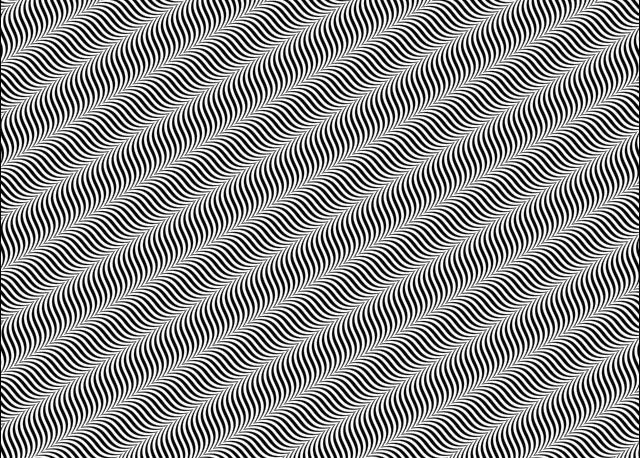
This pattern is drawn by a Shadertoy shader. Its source:

```glsl
// Op-art folds: black S-curved stripes cross slanted bands and mirror at each seam.
// A folded band coordinate bends the stripe phase by a polynomial; stripes are
// antialiased by box-filtering the square wave with its exact integral.

const vec3  PAPER = vec3(0.985);
const vec3  INK = vec3(0.025);
const float SEAM_SLOPE = 0.625;      // rise over run of the seams
const float FOLD_PERIOD = 0.2263;    // height of one steep + one shallow band
const float FOLD_OFFSET = 0.182;     // seam height at the left edge
const float STRIPE_PERIOD = 0.0130;  // stripe spacing along a seam
const float INK_MIDDLE = 0.54;       // inked share at the band middle
const float INK_SEAM = 0.26;         // inked share at the seams
const vec3  BEND = vec3(0.12, 1.2, 1.0); // stripe shear: constant, s^2, s^4
const float EDGE_WIDTH = 0.0022;     // dark rule on the left and right
const float FILTER_PIXELS = 1.2;

// Sideways drift of a stripe per unit of travel across the band.
float bendRate(float s) {
    float s2 = s * s;
    return BEND.x + s2 * (BEND.y + s2 * BEND.z);
}

// Integral of bendRate across the band, for s in -1..1.
float bendShift(float s) {
    float s2 = s * s;
    return 0.5 * s * (BEND.x + s2 * (BEND.y / 3.0 + s2 * BEND.z / 5.0));
}

// Ink accumulated by a square wave from zero to x.
float inkIntegral(float x, float duty) {
    return floor(x) * duty + min(fract(x), duty);
}

float filteredStripes(float phase, float duty, float width) {
    float a = inkIntegral(phase - 0.5 * width, duty);
    float b = inkIntegral(phase + 0.5 * width, duty);
    return (b - a) / width;
}

void mainImage(out vec4 fragColor, in vec2 fragCoord) {
    vec2 p = fragCoord / iResolution.y;
    float aspect = iResolution.x / iResolution.y;
    float pixel = 1.0 / iResolution.y;

    // Seam-aligned frame and mirrored position across the band
    vec2 along = normalize(vec2(1.0, SEAM_SLOPE));
    float bandWidth = 0.5 * FOLD_PERIOD * along.x;
    float fold = fract((p.y - SEAM_SLOPE * p.x - FOLD_OFFSET) / FOLD_PERIOD);
    float s = 1.0 - 2.0 * abs(2.0 * fold - 1.0);

    // Bent stripes, thinning toward the seams
    float phase = (dot(p, along) - bandWidth * bendShift(s)) / STRIPE_PERIOD;
    float density = length(vec2(1.0, bendRate(s))) / STRIPE_PERIOD;
    float duty = mix(INK_MIDDLE, INK_SEAM, s * s);
    float ink = filteredStripes(phase + 0.5 * duty, duty, density * pixel * FILTER_PIXELS);

    // Dark side rules
    float edge = min(p.x, aspect - p.x);
    ink = max(ink, 1.0 - smoothstep(-0.5 * pixel, 0.5 * pixel, edge - EDGE_WIDTH));

    fragColor = vec4(mix(PAPER, INK, clamp(ink, 0.0, 1.0)), 1.0);
}
```
